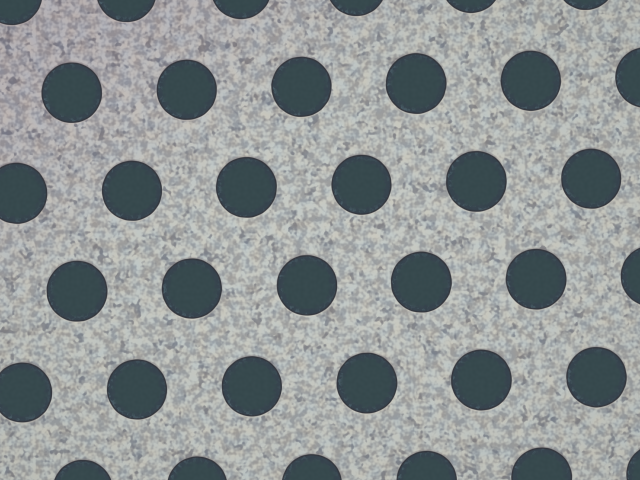
This pattern is drawn by a Shadertoy shader. Its source:

```glsl
const vec2 LATTICE_ORIGIN = vec2(0.639, 0.4055);
const vec2 STEP_ACROSS = vec2(0.2392, 0.0063);
const vec2 STEP_DOWN = vec2(0.1252, -0.2038);
const float HOLE_RADIUS = 0.063;
const float RADIUS_SPREAD = 0.0012;
const float CENTRE_JITTER = 0.0012;
const float EDGE_WOBBLE = 0.0006;
const float EDGE_SOFTNESS = 0.0012;
const float WALL_DEPTH = 0.019;
const float VIGNETTE = 0.13;

const vec3 STONE_PALE = vec3(0.775, 0.79, 0.768);
const vec3 STONE_GREY = vec3(0.61, 0.62, 0.625);
const vec3 STONE_FLECK = vec3(0.47, 0.48, 0.51);
const vec3 HOLE_FLOOR = vec3(0.215, 0.287, 0.303);
const vec3 HOLE_WALL = vec3(0.215, 0.265, 0.305);
const vec3 WALL_GLINT = vec3(0.30, 0.38, 0.42);
const vec3 RIM_DARK = vec3(0.20, 0.20, 0.225);
const vec3 LIP_LIGHT = vec3(0.82, 0.80, 0.75);
const vec3 LIP_SHADE = vec3(0.53, 0.50, 0.50);

vec2 hash2(vec2 p) {
    vec3 q = fract(p.xyx * vec3(0.1031, 0.1030, 0.0973));
    q += dot(q, q.yzx + 33.33);
    return fract((q.xx + q.yz) * q.zy);
}

float cornerSlope(vec2 cell, vec2 corner, vec2 f) {
    float angle = 6.2832 * hash2(cell + corner).x;
    return dot(vec2(cos(angle), sin(angle)), f - corner);
}

float gradientNoise(vec2 p) {
    vec2 cell = floor(p), f = p - cell;
    vec2 u = f * f * f * (f * (f * 6.0 - 15.0) + 10.0);
    float low = mix(cornerSlope(cell, vec2(0, 0), f), cornerSlope(cell, vec2(1, 0), f), u.x);
    float high = mix(cornerSlope(cell, vec2(0, 1), f), cornerSlope(cell, vec2(1, 1), f), u.x);
    return mix(low, high, u.y);
}

// Granite: pale ground, mid-grey grain, sparse dark flecks
vec3 stone(vec2 p) {
    float coarse = gradientNoise(p * 36.0 + 17.0);
    float medium = gradientNoise(p * 78.0 + 53.0);
    float fine = gradientNoise(p * 150.0 + 91.0);
    float grain = 0.5 * coarse + 0.6 * medium + 0.5 * fine;
    vec3 colour = mix(STONE_GREY, STONE_PALE, smoothstep(-0.42, 0.36, grain));

    float fleck = gradientNoise(p * 27.0 + 131.0) + 0.8 * gradientNoise(p * 92.0 + 7.0);
    colour = mix(colour, STONE_FLECK, 0.75 * smoothstep(0.22, 0.68, fleck - 0.25 * fine));

    // Warm and cool mineral tints
    float tint = gradientNoise(p * 44.0 + 211.0);
    return colour + tint * vec3(0.035, 0.0, -0.035);
}

// Offset from the centre of the nearest hole; z is its radius
vec3 nearestHole(vec2 p) {
    mat2 lattice = mat2(STEP_ACROSS, STEP_DOWN);
    vec2 cell = round(inverse(lattice) * (p - LATTICE_ORIGIN));
    vec2 variation = hash2(cell + 40.0) - 0.5;
    vec2 centre = LATTICE_ORIGIN + lattice * cell + CENTRE_JITTER * variation;
    return vec3(p - centre, HOLE_RADIUS + RADIUS_SPREAD * variation.y);
}

// Flat floor, mottled wall and thin dark rim
vec3 holeColour(vec2 p, vec2 direction, float depth) {
    float mottle = gradientNoise(p * 95.0 + 300.0) + 0.6 * gradientNoise(p * 190.0 + 19.0);
    float wall = 1.0 - smoothstep(0.3 * WALL_DEPTH, WALL_DEPTH, depth + 0.008 * mottle);
    float lit = 0.65 + 0.35 * dot(direction, normalize(vec2(-1.0, -0.5)));
    vec3 colour = mix(HOLE_FLOOR, HOLE_WALL, wall);
    colour = mix(colour, WALL_GLINT, wall * lit * smoothstep(0.0, 0.55, mottle));
    colour = mix(colour, RIM_DARK, 0.8 * (1.0 - smoothstep(0.001, 0.005, depth)));
    return colour + 0.012 * gradientNoise(p * 120.0);
}

void mainImage(out vec4 fragColor, in vec2 fragCoord) {
    vec2 p = fragCoord / iResolution.y;
    vec2 screen = fragCoord / iResolution.xy - 0.5;

    vec3 hole = nearestHole(p);
    float reach = length(hole.xy);
    vec2 direction = hole.xy / max(reach, 0.0001);
    float edge = reach - hole.z + EDGE_WOBBLE * gradientNoise(p * 60.0);

    // Stone with a lip lit below and shaded above
    vec3 colour = stone(p);
    float lip = 1.0 - smoothstep(0.0, 0.005, edge);
    colour = mix(colour, LIP_LIGHT, 0.6 * lip * max(-direction.y, 0.0));
    colour = mix(colour, LIP_SHADE, 0.5 * lip * max(direction.y, 0.0));

    // Soft falloff, slightly violet towards the top left
    colour *= 1.0 - VIGNETTE * dot(screen, screen);
    float violet = smoothstep(0.2, 0.9, screen.y - screen.x);
    colour *= mix(vec3(1.0), vec3(0.97, 0.93, 0.97), violet);

    float softness = max(EDGE_SOFTNESS, 0.75 / iResolution.y);
    float inside = 1.0 - smoothstep(-softness, softness, edge);
    colour = mix(colour, holeColour(p, direction, -edge), inside);
    fragColor = vec4(clamp(colour, 0.0, 1.0), 1.0);
}
```
